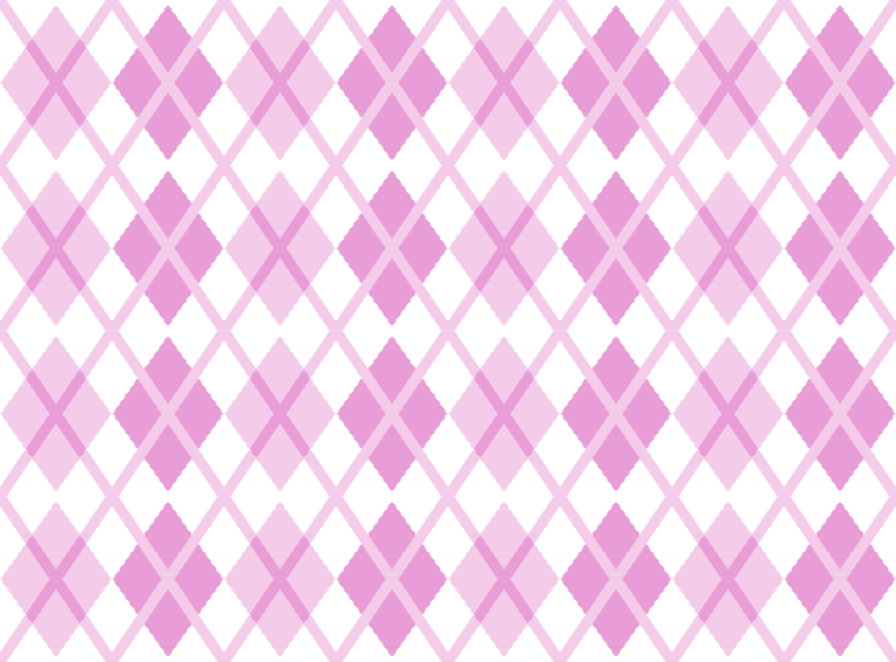
Give the GLSL for this pattern, as a Shadertoy shader.

```glsl
// Pink argyle: alternating pale and deep diamonds crossed by diagonal stripes.
#define COLUMNS 8.0                   // even, so the two tones wrap
#define ROWS 4.0
#define DIAMOND_HALF vec2(0.495, 0.472) // in cell units
#define STRIPE_WIDTH 0.115            // horizontal, in cell units
#define WOBBLE 0.005                  // edge roughness, in cell units
#define WOBBLE_WAVES 24.0             // whole waves per cell height
#define SOFTNESS 0.0016               // edge blur, in canvas heights
#define WHITE vec3(1.0)
#define PALE vec3(0.957, 0.800, 0.918)
#define DEEP vec3(0.914, 0.616, 0.843)

const float TAU = 6.2831853;

// Coverage of a shape from its signed distance and edge blur.
float coverage(float dist, float blur) {
    return 1.0 - smoothstep(-blur, blur, dist);
}

// Edge blur for a field whose slope is (1, steepness) in cell units.
float edgeBlur(float steepness) {
    vec2 cellsPerHeight = vec2(COLUMNS * iResolution.y / iResolution.x, ROWS);
    float radius = max(SOFTNESS, 0.7 / iResolution.y);
    return radius * length(cellsPerHeight * vec2(1.0, steepness));
}

void mainImage(out vec4 fragColor, in vec2 fragCoord) {
    vec2 grid = fragCoord / iResolution.xy * vec2(COLUMNS, ROWS);
    vec2 p = abs(fract(grid) - 0.5);
    float isDeep = mod(floor(grid.x), 2.0);

    // Fine stepped roughness, periodic in every cell
    float rough = WOBBLE * sin(TAU * WOBBLE_WAVES * p.y);

    // Diamond centred in each cell
    float steepness = DIAMOND_HALF.x / DIAMOND_HALF.y;
    float diamondDist = p.x + p.y * steepness - DIAMOND_HALF.x + rough;
    float diamond = coverage(diamondDist, edgeBlur(steepness));

    // Stripes along both diagonals of each cell
    float stripeDist = abs(p.x - p.y) - 0.5 * STRIPE_WIDTH + 0.5 * rough;
    float stripe = coverage(stripeDist, edgeBlur(1.0));

    // Stripes are deep over pale diamonds and pale elsewhere
    vec3 ground = mix(WHITE, mix(PALE, DEEP, isDeep), diamond);
    vec3 stripeColor = mix(PALE, DEEP, diamond * (1.0 - isDeep));
    fragColor = vec4(mix(ground, stripeColor, stripe), 1.0);
}
```
